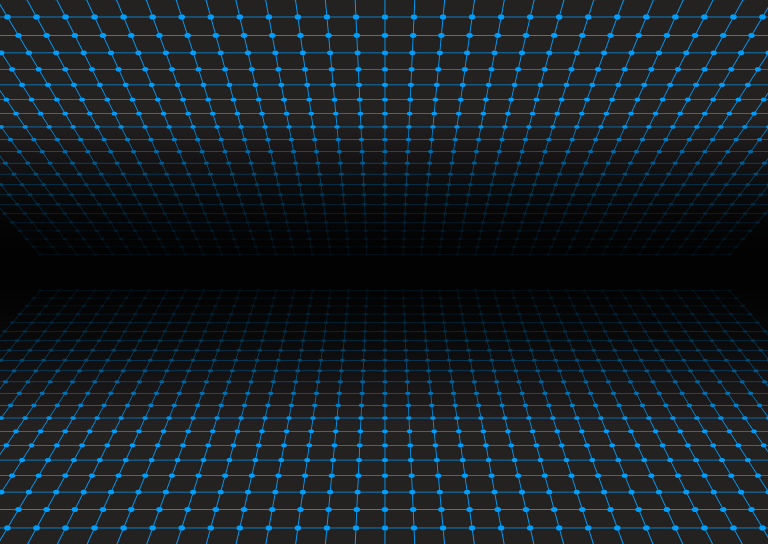
Write a Shadertoy shader that draws this background.

```glsl
// Antialiased coverage of a signed distance
float coverage(float dist, float pixel) {
    return clamp(0.5 - dist / pixel, 0.0, 1.0);
}

// Height of a grid row, measured from the vanishing level
float rowDepth(float row) {
    return 1.0 / (0.86055 + 0.025885 * row);
}

void mainImage(out vec4 fragColor, in vec2 fragCoord) {
    float pixel = 1.0 / iResolution.y;
    vec2 p = (fragCoord - 0.5 * iResolution.xy) * pixel - vec2(0.0018, -0.0009);

    // Mirrored perspective planes
    float height = abs(p.y);
    float depth = height + 0.6924;
    float spacing = 0.04594 * depth;

    // Nearest row and column, limited to the finite grid
    float row = min(round((1.0 / depth - 0.86055) / 0.025885), 20.0);
    float column = clamp(round(p.x / spacing), -19.0, 19.0);
    float dy = depth - rowDepth(row);
    float dx = p.x - column * spacing;
    float slope = column * 0.04594;

    // Thin lines, ending at the far row and the outer columns
    float rowLine = coverage(abs(dy) - 0.0006 * depth, pixel)
                  * coverage(abs(p.x) - 19.0 * spacing, pixel);
    float columnLine = coverage(abs(dx) * inversesqrt(1.0 + slope * slope) - 0.00075 * depth, pixel)
                     * coverage(rowDepth(20.0) - depth, pixel);

    // Flattened dots at the crossings
    float nodeX = p.x - column * 0.04594 * rowDepth(row);
    vec2 radius = vec2(0.0054, 0.0036 * depth) * depth;
    vec2 q = vec2(nodeX, dy) / radius;
    float node = coverage((length(q) - 1.0) * length(q) / max(length(q / radius), 0.001), pixel);

    // Darkness gathers around the horizon
    float light = pow(clamp(height / 0.28, 0.0, 1.0), p.y > 0.0 ? 1.9 : 1.6);
    vec3 charcoal = vec3(0.137, 0.122, 0.125);
    vec3 azure = vec3(0.0, 0.62, 0.98);
    vec3 background = charcoal * light + 0.006;
    vec3 glow = azure * mix(0.1, 1.0, light);

    float grid = max(node, max(rowLine, columnLine));
    fragColor = vec4(mix(background, glow, grid), 1.0);
}
```
